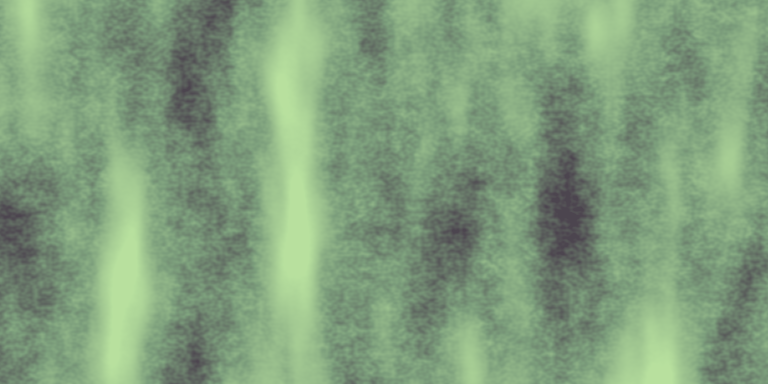
Give the GLSL for this texture, as a WebGL 1 fragment shader.

```glsl
precision highp float;

// Soft vertical curtains of pale green light over a mottled grey-green ground.
// Tall stretched gradient noise forms the streaks; a finer fractal grain
// roughens the shadows and fades out in the light, then a ramp adds colour.

uniform vec2 u_resolution;

const float TAU = 6.2832;
const vec3 SHADOW = vec3(0.30, 0.27, 0.31);
const vec3 MOSS = vec3(0.485, 0.62, 0.485);
const vec3 GLOW = vec3(0.72, 0.88, 0.62);
const float MOSS_LEVEL = 0.57;

float hash(vec2 cell) {
  vec3 q = fract(cell.xyx * 0.1031);
  q += dot(q, q.yzx + 33.33);
  return fract((q.x + q.y) * q.z);
}

// Contribution of one lattice corner: its random direction dotted with the offset.
float corner(vec2 cell, vec2 offset) {
  float angle = TAU * hash(cell);
  return dot(vec2(cos(angle), sin(angle)), offset);
}

float gradientNoise(vec2 p) {
  vec2 cell = floor(p);
  vec2 f = p - cell;
  vec2 blend = f * f * f * (f * (f * 6.0 - 15.0) + 10.0);
  vec2 right = vec2(1.0, 0.0);
  vec2 up = vec2(0.0, 1.0);
  float low = mix(corner(cell, f), corner(cell + right, f - right), blend.x);
  float high = mix(corner(cell + up, f - up), corner(cell + 1.0, f - 1.0), blend.x);
  return mix(low, high, blend.y);
}

// Each octave gets narrower faster than it gets shorter, so detail stays upright.
float curtains(vec2 p, vec2 frequency) {
  float sum = 0.0;
  float weight = 0.62;
  for (int i = 0; i < 3; i++) {
    vec2 seed = vec2(17.3, 41.7) * float(i + 1);
    // Slide columns up and down to hide the rows of the lattice.
    float slide = 0.35 * gradientNoise(vec2(p.x * 3.0, 0.5) + seed);
    sum += weight * gradientNoise((p + vec2(0.0, slide)) * frequency + seed);
    frequency *= vec2(2.1, 1.7);
    weight *= 0.52;
  }
  return sum;
}

// Fine octaves weigh slightly more than coarse ones, for a crisp speckle.
float grain(vec2 p, vec2 frequency) {
  float sum = 0.0;
  float weight = 0.5;
  for (int i = 0; i < 4; i++) {
    vec2 seed = vec2(63.1, 29.9) * float(i + 1);
    sum += weight * gradientNoise(p * frequency + seed);
    frequency *= 2.03;
    weight *= 1.06;
  }
  return sum;
}

vec3 ramp(float level) {
  vec3 dark = mix(SHADOW, MOSS, clamp(level / MOSS_LEVEL, 0.0, 1.0));
  return mix(dark, GLOW, clamp((level - MOSS_LEVEL) / (1.0 - MOSS_LEVEL), 0.0, 1.0));
}

void main() {
  vec2 p = gl_FragCoord.xy / u_resolution.y;

  // Broad light
  float light = 0.605 + curtains(p, vec2(4.2, 1.8));

  // Rough shadows, smooth highlights
  float roughness = 0.29 * (1.0 - 0.92 * smoothstep(0.4, 0.88, light));
  float level = light + roughness * grain(p, vec2(9.0, 12.0));

  gl_FragColor = vec4(ramp(level), 1.0);
}
```
